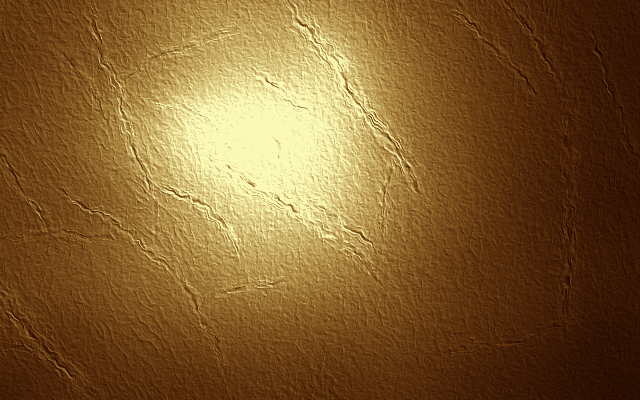
This texture is drawn by a Shadertoy shader. Its source:

```glsl
// Fold end points in canvas heights: start.xy, end.xy
const vec4 DEEP[12] = vec4[12](
    vec4(0.70, 1.02, 1.08, 0.47), vec4(0.50, 0.61, 0.98, 0.28),
    vec4(0.38, 0.54, 0.61, 0.34), vec4(0.61, 0.83, 0.78, 0.71),
    vec4(0.12, 0.54, 0.46, 0.29), vec4(0.20, 1.00, 0.33, 0.62),
    vec4(-0.02, 0.65, 0.13, 0.41), vec4(-0.03, 0.30, 0.25, -0.02),
    vec4(1.10, 1.00, 1.36, 0.73), vec4(1.24, 1.02, 1.42, 0.76),
    vec4(1.42, 0.82, 1.41, 0.12), vec4(1.48, 0.95, 1.61, 0.56));

// Sideways bend and half width of each deep fold
const vec2 FORM[12] = vec2[12](
    vec2(0.01, 0.028), vec2(0.02, 0.018), vec2(0.045, 0.014),
    vec2(0.0, 0.012), vec2(0.015, 0.014), vec2(0.01, 0.018),
    vec2(0.0, 0.014), vec2(-0.01, 0.032), vec2(0.01, 0.014),
    vec2(0.01, 0.016), vec2(0.005, 0.024), vec2(-0.01, 0.014));

const vec4 FAINT[12] = vec4[12](
    vec4(1.52, 0.23, 1.06, 0.11), vec4(0.72, 0.51, 0.96, 0.35),
    vec4(0.48, 0.23, 0.75, 0.29), vec4(0.13, 0.89, 0.27, 0.66),
    vec4(0.26, 0.77, 0.66, 0.95), vec4(-0.02, 0.385, 0.32, 0.40),
    vec4(0.36, 0.75, 0.56, 0.66), vec4(0.66, 0.68, 0.69, 0.57),
    vec4(0.31, 0.70, 0.39, 0.36), vec4(-0.03, 0.13, 0.20, 0.06),
    vec4(0.95, 0.40, 1.00, 0.63), vec4(0.42, 0.33, 0.57, 0.03));

float hash(vec2 p) {
    vec3 q = fract(p.xyx * 0.1031);
    q += dot(q, q.yzx + 33.33);
    return fract((q.x + q.y) * q.z);
}

float noise(vec2 p) {
    vec2 cell = floor(p), f = fract(p);
    f = f * f * (3.0 - 2.0 * f);
    vec2 up = vec2(0.0, 1.0);
    return mix(mix(hash(cell), hash(cell + up.yx), f.x),
               mix(hash(cell + up), hash(cell + up.yy), f.x), f.y);
}

float ridge(vec2 p) {
    float r = 1.0 - abs(2.0 * noise(p) - 1.0);
    return r * r;
}

float bell(float x, float width) {
    return exp(-x * x / (width * width));
}

// Coordinates along and across a direction
vec2 alignTo(vec2 p, vec2 dir) {
    return vec2(dot(p, dir), dot(p, vec2(-dir.y, dir.x)));
}

// A ragged, broken groove with fine strands beside it
float fold(vec2 p, vec4 ends, float bend, float width) {
    vec2 axis = ends.zw - ends.xy;
    float len = length(axis);
    vec2 q = alignTo(p - ends.xy, axis / len);
    float t = q.x / len;
    float across = q.y - bend * 4.0 * t * (1.0 - t);
    if (abs(across) > 0.1 || t < -0.05 || t > 1.05) return 0.0;
    float seed = 37.0 * ends.x + 91.0 * ends.y;
    across += 0.018 * (noise(vec2(q.x * 13.0, seed)) - 0.5);
    across += 0.009 * (noise(vec2(q.x * 55.0, seed)) - 0.5);
    across += 0.007 * (noise(p * 95.0) - 0.5);
    float taper = smoothstep(-0.05, 0.2, t) * (1.0 - smoothstep(0.75, 1.05, t));
    float strands = ridge(vec2(q.x * 34.0, across * 150.0) + seed);
    float broken = 0.25 + 0.75 * smoothstep(0.25, 0.7, noise(vec2(q.x * 42.0, seed + 5.0)));
    return taper * (bell(across, width) * strands - broken * bell(across, 0.0042));
}

float allFolds(vec2 p) {
    float h = 0.0;
    for (int i = 0; i < 12; i++) {
        h += fold(p, DEEP[i], FORM[i].x, FORM[i].y);
        h += 0.6 * fold(p, FAINT[i], 0.02, 0.018);
    }
    return h;
}

// Short ragged wrinkles running along a direction
float wrinkles(vec2 p, vec2 dir, float seed) {
    vec2 q = p + 0.05 * vec2(noise(p * 7.0 + seed), noise(p * 7.0 - seed));
    q += 0.012 * vec2(noise(p * 45.0 + seed), noise(p * 45.0 - seed));
    float r = ridge(alignTo(q, dir) * vec2(22.0, 68.0) + seed);
    return r * r * smoothstep(0.3, 0.8, noise(p * 5.0 + seed));
}

float grain(vec2 p) {
    vec2 q = p + 0.008 * vec2(noise(p * 60.0), noise(p * 60.0 + 31.0));
    q = alignTo(q, vec2(0.3, 0.954));
    return 0.75 * noise(q * 130.0) + 0.85 * noise(q.yx * 235.0 + 7.0) + 0.3 * ridge(q * 85.0);
}

// Wrinkles lean one way on the left and the other way on the right
float leatherHeight(vec2 p) {
    float right = smoothstep(0.3, 1.1, p.x);
    float h = 0.47 * grain(p);
    h += mix(0.45, 0.15, right) * wrinkles(p, vec2(0.50, -0.866), 3.0);
    h += 0.40 * wrinkles(p, vec2(0.10, -0.995), 17.0);
    h += mix(0.15, 0.42, right) * wrinkles(p, vec2(0.34, 0.94), 29.0);
    return h + 0.85 * allFolds(p);
}

// Soft lamp glow that falls off toward the right and the lower edge
float lampTone(vec2 p) {
    vec2 q = p - vec2(0.66, 0.655);
    float d = length(q * vec2(1.02, 0.94)) + 0.06 * (noise(p * 4.5 + 2.0) - 0.5);
    float tone = 0.28 + 0.35 * bell(d, 0.64) + 0.43 * bell(d, 0.30);
    tone *= 1.0 - 0.34 * smoothstep(0.95, 1.6, p.x);
    tone *= 1.0 - 0.18 * (1.0 - smoothstep(0.0, 0.3, p.y));
    return tone * (0.95 + 0.10 * noise(p * 6.0));
}

vec3 goldRamp(float tone) {
    float r = clamp(tone, 0.06, 0.985);
    return vec3(r, pow(r, 1.6), 0.75 * pow(r, 2.6));
}

void mainImage(out vec4 fragColor, in vec2 fragCoord) {
    vec2 p = fragCoord / iResolution.y;
    vec2 towardLight = vec2(0.68, 0.73);
    float slope = leatherHeight(p) - leatherHeight(p + 0.0028 * towardLight);
    float relief = clamp(slope, -0.75, 0.95);
    float tone = lampTone(p) * (1.0 + 0.2 * clamp(allFolds(p), -1.0, 0.8));
    tone += relief * (0.06 + 0.56 * tone * (1.0 - 0.4 * smoothstep(0.6, 1.1, tone)));
    fragColor = vec4(goldRamp(tone), 1.0);
}
```
